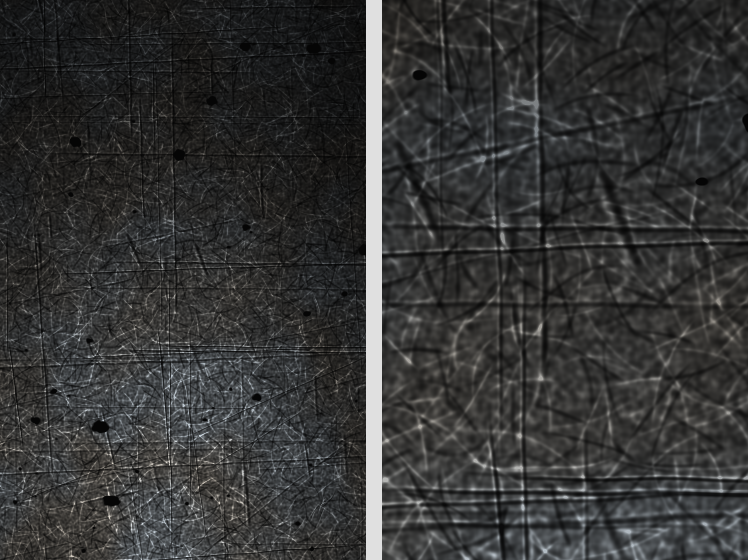
Left: the whole. Right: its middle third, enlarged.
A WebGL 1 fragment shader for this texture:

```glsl
precision highp float;
// Dark worn metal plate: embossed scratches, fine hairlines and black pits under a falling light.

#define LIGHT_TOP 0.098
#define LIGHT_BOTTOM 0.285
#define SIDE_SHADE 0.42
#define GRAIN 0.85
#define HAIR_STRENGTH 0.62
#define RIDGE_LIGHT 0.62
#define GROOVE_DARK 1.05
#define LINE_WIDTH 0.0013
#define PIT_MIN 0.0026
#define PIT_MAX 0.0125

uniform vec2 u_resolution;

vec2 hash2(vec2 p) {
  vec3 q = fract((p.xyx + 7.31) * vec3(0.1031, 0.1030, 0.0973));
  q += dot(q, q.yzx + 33.33);
  return fract((q.xx + q.yz) * q.zy);
}

float cornerSlope(vec2 cell, vec2 f, vec2 corner) {
  return dot(hash2(cell + corner) * 2.0 - 1.0, f - corner);
}

// Gradient noise, centred on zero.
float noise(vec2 p) {
  vec2 cell = floor(p), f = fract(p);
  vec2 u = f * f * (3.0 - 2.0 * f);
  float low = mix(cornerSlope(cell, f, vec2(0.0)), cornerSlope(cell, f, vec2(1.0, 0.0)), u.x);
  float high = mix(cornerSlope(cell, f, vec2(0.0, 1.0)), cornerSlope(cell, f, vec2(1.0)), u.x);
  return mix(low, high, u.y);
}

// Lit edge (x) and shaded edge (y) of one cut.
vec2 groove(vec2 q, float angle, float halfLength, float width) {
  vec2 dir = vec2(cos(angle), sin(angle));
  float along = dot(q, dir);
  float across = dot(q, vec2(-dir.y, dir.x));
  float fade = 1.0 - smoothstep(0.7, 1.0, abs(along) / halfLength);
  vec2 edge = (vec2(across) + vec2(-0.9, 0.9) * width) / width;
  return fade * exp(-edge * edge);
}

// A family of cuts sharing a main direction; returns its log brightness.
float scratches(vec2 p, float aspect, float seed, float angle, float spread, float reach, float width) {
  vec2 sum = vec2(0.0);
  for (int i = 0; i < 26; i++) {
    vec2 place = hash2(vec2(float(i), seed)) * vec2(aspect, 1.0);
    vec2 form = hash2(vec2(float(i) + 40.0, seed));
    vec2 weight = hash2(vec2(float(i) + 80.0, seed));
    float tilt = angle + spread * (2.0 * form.x - 1.0) * form.x;
    float size = max(width * mix(0.65, 1.25, weight.y), 0.55 / u_resolution.y);
    sum += groove(p - place, tilt, reach * mix(0.3, 1.0, form.y), size) * mix(0.3, 1.0, weight.x);
  }
  sum = min(sum, vec2(1.2));
  return sum.x * RIDGE_LIGHT - sum.y * GROOVE_DARK;
}

// Tangled short hairlines, one per cell of many turned grids.
float hairlines(vec2 p) {
  float sum = 0.0;
  for (int i = 0; i < 13; i++) {
    float layer = float(i), turn = layer * 2.4;
    float scale = 11.0 + 1.3 * layer;
    vec2 q = mat2(cos(turn), sin(turn), -sin(turn), cos(turn)) * p * scale + layer * 3.7;
    vec2 cell = floor(q), f = fract(q) - 0.5;
    vec2 shape = hash2(cell + layer * 17.0);
    vec2 tone = hash2(cell + layer * 17.0 + 91.0);
    float angle = shape.x * 6.2832;
    vec2 normal = vec2(cos(angle), sin(angle));
    float bend = (tone.y - 0.5) * dot(f, f);
    float across = (dot(f, normal) + (shape.y - 0.5) * 0.5 + bend) / scale;
    float line = exp(-pow(across / 0.0013, 2.0));
    float fade = 1.0 - smoothstep(0.3, 0.5, length(f));
    sum += line * fade * (tone.x > 0.45 ? tone.x : tone.x - 1.0);
  }
  return sum;
}

// Coverage of scattered ragged pits, mostly tiny.
float pits(vec2 p, float aspect) {
  float cover = 0.0, soft = 1.0 / u_resolution.y;
  float ragged = noise(p * 130.0) * 0.004;
  for (int i = 0; i < 46; i++) {
    vec2 place = hash2(vec2(float(i), 211.0)) * vec2(aspect, 1.0);
    vec2 form = hash2(vec2(float(i), 263.0));
    float radius = mix(PIT_MIN, PIT_MAX, pow(form.x, 5.0));
    float gap = length((p - place) * vec2(mix(0.7, 1.1, form.y), 1.1)) + ragged - radius;
    cover = max(cover, 1.0 - smoothstep(-soft, soft, gap));
  }
  return cover;
}

void main() {
  vec2 p = gl_FragCoord.xy / u_resolution.y;
  float aspect = u_resolution.x / u_resolution.y;
  float side = p.x / aspect;
  float stain = noise(p * 5.0 + 3.0) + 0.5 * noise(p * 13.0);

  // Light falls off towards the top, the right edge and slightly the left.
  float light = mix(LIGHT_BOTTOM, LIGHT_TOP, smoothstep(0.08, 0.98, p.y));
  light *= 1.0 - SIDE_SHADE * smoothstep(0.5, 1.05, side);
  light *= mix(0.82, 1.0, smoothstep(0.0, 0.35, side));

  // Surface relief, gathered as log brightness.
  vec2 wobble = 0.0025 * vec2(noise(p * 19.0), noise(p * 19.0 + 50.0));
  vec2 s = p + wobble;
  float relief = GRAIN * (noise(p * 230.0) + 0.7 * noise(p * vec2(90.0, 125.0)));
  relief += 0.45 * stain;
  relief += HAIR_STRENGTH * hairlines(p + 3.0 * wobble);
  relief += scratches(s, aspect, 11.0, 0.0, 0.09, 0.5, LINE_WIDTH);
  float uprightShare = mix(1.0, 0.55, smoothstep(0.35, 0.8, side));
  relief += uprightShare * scratches(s, aspect, 37.0, 1.59, 0.13, 0.28, LINE_WIDTH);
  relief += 0.6 * scratches(s, aspect, 59.0, 0.25, 0.45, 0.2, LINE_WIDTH);
  relief += 0.9 * scratches(s, aspect, 83.0, 1.65, 0.4, 0.06, LINE_WIDTH * 1.7);

  // Faint brown and blue stains over the grey.
  vec3 tint = mix(vec3(1.04, 1.0, 0.94), vec3(0.95, 1.0, 1.04), smoothstep(-0.25, 0.25, stain));
  vec3 color = tint * light * exp(clamp(relief, -1.8, 1.1));
  color = mix(color, vec3(0.018), pits(p, aspect));
  gl_FragColor = vec4(color, 1.0);
}
```
